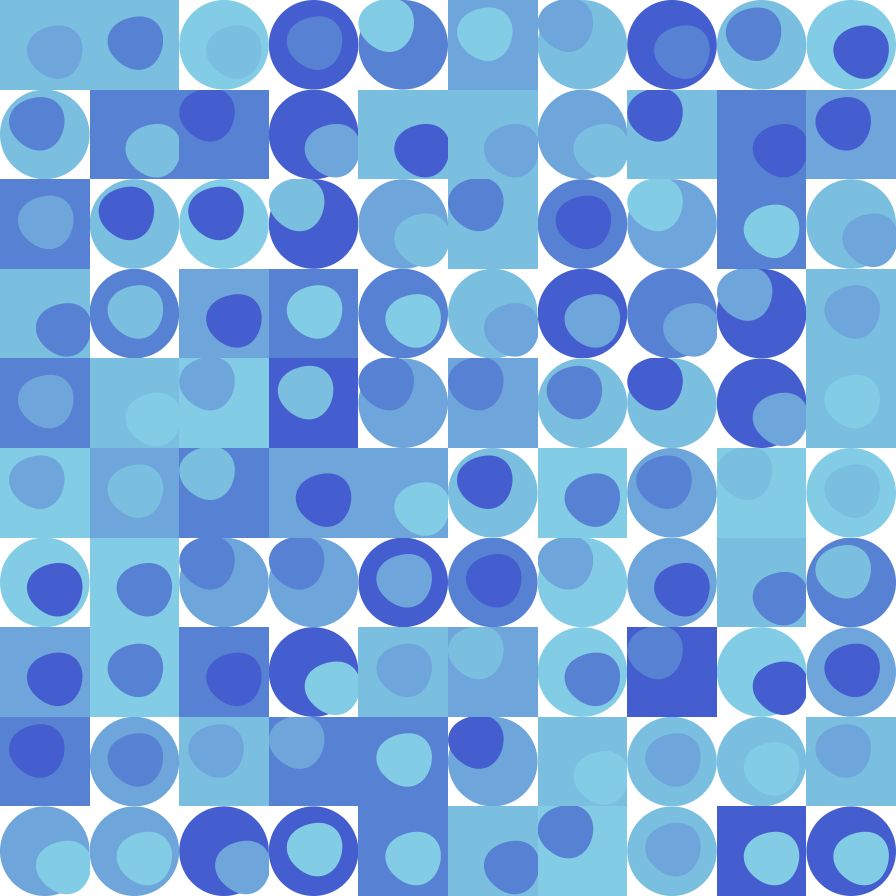
Give the GLSL for this pattern, as a WebGL 1 fragment shader.

```glsl
precision highp float;

uniform vec2 u_resolution;

float hash(vec2 p) {
  return fract(sin(dot(p, vec2(127.1, 311.7))) * 43758.5453);
}

// Five blues, from pale to deep
vec3 blue(float index) {
  if (index < 0.5) return vec3(0.51, 0.80, 0.90);
  if (index < 1.5) return vec3(0.48, 0.75, 0.88);
  if (index < 2.5) return vec3(0.43, 0.65, 0.86);
  if (index < 3.5) return vec3(0.34, 0.51, 0.83);
  return vec3(0.27, 0.37, 0.81);
}

// Pebble with three soft lobes, slightly wider than tall
float pebbleDistance(vec2 p) {
  float angle = atan(p.y, p.x);
  float radius = 0.303 + 0.012 * cos(3.0 * angle - 2.5) + 0.006 * cos(2.0 * angle);
  return length(p) - radius;
}

float coverage(float distance, float pixel) {
  return clamp(0.5 - distance / pixel, 0.0, 1.0);
}

void main() {
  float side = min(u_resolution.x, u_resolution.y);
  vec2 grid = gl_FragCoord.xy / side * 10.0;
  float pixel = 10.0 / side;
  vec2 cell = floor(grid);
  vec2 local = fract(grid);

  // Random choices for each tile; the two blues always differ
  float tileIndex = floor(5.0 * hash(cell + 3.7));
  float pebbleIndex = mod(tileIndex + 1.0 + floor(4.0 * hash(cell + 17.3)), 5.0);
  float slide = floor(5.0 * hash(cell + 41.9));
  bool isSquare = hash(cell + 68.2) < 0.47;

  // Full square or inscribed disc on white
  float disc = coverage(length(local - 0.5) - 0.5, pixel);
  vec3 color = mix(vec3(1.0), blue(tileIndex), isSquare ? 1.0 : disc);

  // Pebble in one of five steps along the falling diagonal, cut by the tile
  vec2 center = vec2(0.32, 0.725) + slide * vec2(0.1, -0.1);
  float pebble = coverage(pebbleDistance(local - center), pixel);
  color = mix(color, blue(pebbleIndex), pebble);

  gl_FragColor = vec4(color, 1.0);
}
```
